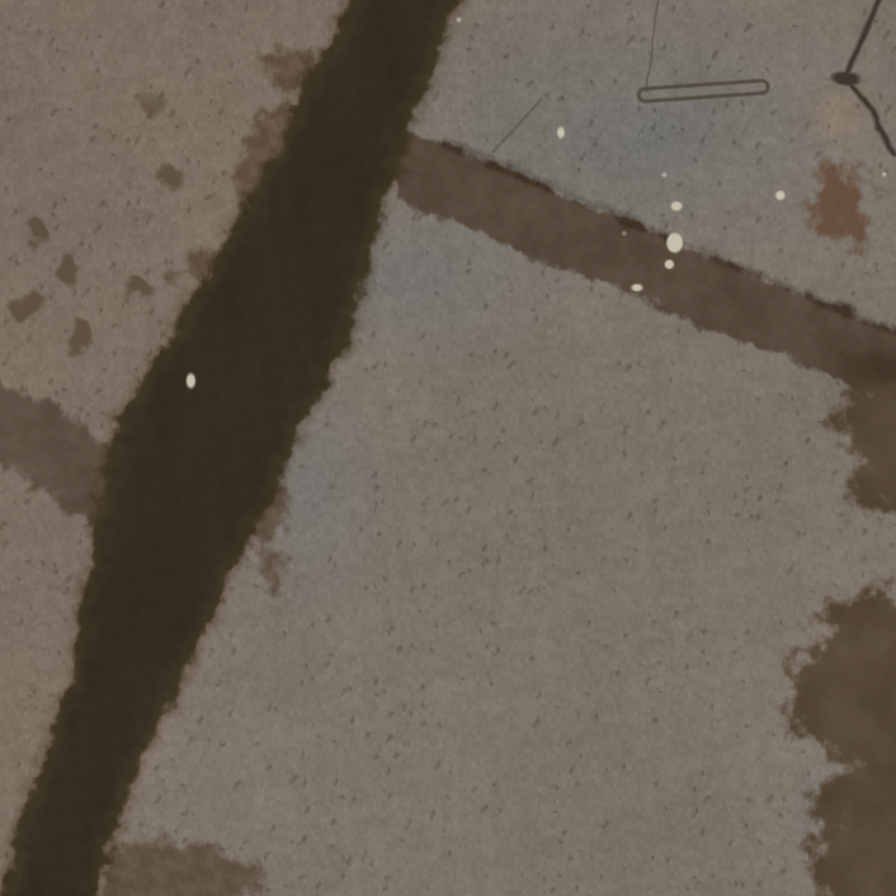
Give the GLSL for this texture, as a three.js fragment shader.

```glsl
// Weathered stone paving split by a dark wet channel, with damp joints, stains and grit.
varying vec2 vUv;

float hash(vec2 p) {
  return fract(sin(dot(p, vec2(127.1, 311.7))) * 4375.85);
}

// Layered, rotated and warped sines, roughly -1 to 1.
float ripple(vec2 p) {
  float sum = 0.0, amp = 0.5;
  for (int i = 0; i < 5; i++) {
    p = mat2(0.8, 0.6, -0.6, 0.8) * p * 1.7 + 1.3;
    sum += amp * sin(p.x + 1.7 * sin(p.y));
    amp *= 0.62;
  }
  return sum;
}

// Cellular noise: x is the distance to the nearest seed, y its random value.
vec2 cells(vec2 p) {
  vec2 base = floor(p), best = vec2(9.0, 0.0);
  for (int j = -1; j <= 1; j++)
    for (int i = -1; i <= 1; i++) {
      vec2 c = base + vec2(float(i), float(j));
      float d = length(c + 0.15 + 0.7 * vec2(hash(c), hash(c + 19.7)) - p);
      if (d < best.x) best = vec2(d, hash(c + 53.1));
    }
  return best;
}

float fill(float d, float soft) {
  return 1.0 - smoothstep(-soft, soft, d);
}

float ellipse(vec2 p, vec2 center, vec2 radius) {
  return (length((p - center) / radius) - 1.0) * min(radius.x, radius.y);
}

float segment(vec2 p, vec2 a, vec2 b) {
  vec2 d = b - a;
  return length(p - a - d * clamp(dot(p - a, d) / dot(d, d), 0.0, 1.0));
}

float glow(vec2 p, vec2 center, vec2 radius) {
  vec2 q = (p - center) / radius;
  return exp(-dot(q, q));
}

// Horizontal position of the channel banks at a given height.
float leftBank(float y) {
  return 0.315 * clamp(y, 0.0, 0.27) + 0.149 * clamp(y - 0.27, 0.0, 0.235)
       + 0.597 * clamp(y - 0.505, 0.0, 0.261) + 0.487 * max(y - 0.766, 0.0);
}

float rightBank(float y) {
  return 0.11 + 0.222 * clamp(y, 0.0, 0.09) + 0.479 * clamp(y - 0.09, 0.0, 0.545)
       + 0.293 * clamp(y - 0.635, 0.0, 0.222) + 0.406 * max(y - 0.857, 0.0);
}

void main() {
  vec2 p = vUv;
  float broad = ripple(p * 5.0), rough = ripple(p * 24.0), fine = ripple(p * 85.0);
  float wobble = 0.006 * rough + 0.003 * fine;
  float left = leftBank(p.y) - p.x, right = p.x - rightBank(p.y);

  // Stone: warm on the left, bluish near the channel and upper right
  vec3 color = mix(vec3(0.485, 0.43, 0.38), vec3(0.485, 0.45, 0.405), smoothstep(-0.05, 0.05, right));
  float cool = glow(p, vec2(0.35, 0.45), vec2(0.06, 0.1)) + glow(p, vec2(0.46, 0.69), vec2(0.12, 0.07))
             + glow(p, vec2(0.72, 0.85), vec2(0.22, 0.12)) + 0.6 * glow(p, vec2(0.93, 0.1), vec2(0.05));
  color = mix(color, vec3(0.445, 0.445, 0.435), min(cool, 1.0) * 0.75);
  color += vec3(0.012, 0.009, 0.007) * broad + 0.009 * rough + 0.012 * fine;

  // Mineral grain and small dark pits
  vec2 grain = cells(p * vec2(190.0, 150.0));
  color += (grain.y - 0.5) * 0.045 * fill(grain.x - 0.45, 0.3);
  vec2 pit = cells(p * vec2(75.0, 60.0) + 0.25 * fine);
  color -= 0.07 * step(0.8, pit.y) * fill(pit.x - 0.18, 0.15);

  // Brown flakes on the left slab
  vec2 flake = cells(p * vec2(17.0, 14.0) + 0.2 * rough);
  float slab = smoothstep(0.54, 0.58, p.y) * fill(p.y - 0.89, 0.03) * smoothstep(0.02, 0.05, left);
  color = mix(color, vec3(0.34, 0.28, 0.23), 0.75 * slab * step(0.62, flake.y) * fill(flake.x - 0.24, 0.07));

  // Damp joints crossing the channel
  float joint = max(abs(p.y - 0.803 + 0.41 * (p.x - 0.48)) - 0.041, 0.44 - p.x);
  float leftJoint = max(abs(p.y - 0.53 + 0.6 * p.x) - 0.05, p.x - 0.16);
  vec3 damp = vec3(0.335, 0.285, 0.235) + 0.018 * rough + 0.012 * fine;
  color = mix(color, damp, fill(joint + wobble, 0.004));
  color = mix(color, damp + 0.01, 0.9 * fill(leftJoint + wobble * 1.5, 0.006));
  float shade = segment(p, vec2(0.5, 0.84), vec2(1.0, 0.629));
  color -= 0.07 * fill(shade - 0.005 + wobble * 0.7, 0.004);
  color -= 0.09 * glow(p, vec2(1.0, 0.585), vec2(0.06, 0.03));

  // Ragged stains on the slabs and along the banks
  float stain = min(ellipse(p, vec2(1.0, 0.51), vec2(0.06, 0.075)), ellipse(p, vec2(0.98, 0.23), vec2(0.09, 0.1)));
  stain = min(stain, ellipse(p, vec2(0.99, 0.06), vec2(0.075, 0.12)));
  color = mix(color, vec3(0.32, 0.26, 0.195) + 0.025 * rough, 0.9 * fill(stain + wobble * 3.0, 0.012));
  float bankStain = min(ellipse(p, vec2(0.32, 0.925), vec2(0.035, 0.025)), ellipse(p, vec2(0.305, 0.82), vec2(0.04, 0.06)));
  bankStain = min(bankStain, ellipse(p, vec2(0.225, 0.71), vec2(0.025, 0.018)));
  bankStain = min(bankStain, ellipse(p, vec2(0.19, 0.02), vec2(0.085, 0.045)));
  bankStain = min(bankStain, ellipse(p, vec2(0.3, 0.41), vec2(0.018, 0.045)));
  color = mix(color, vec3(0.35, 0.29, 0.23) + 0.03 * fine, 0.8 * fill(bankStain + wobble * 2.0, 0.01));
  color = mix(color, vec3(0.38, 0.27, 0.2), 0.75 * fill(ellipse(p, vec2(0.945, 0.77), vec2(0.028, 0.045)) + wobble * 3.0, 0.014));
  color += vec3(0.05, 0.02, 0.0) * glow(p, vec2(0.935, 0.87), vec2(0.03));

  // Hairline cracks and a short groove
  vec2 q = p + 0.003 * rough, node = vec2(0.945, 0.913);
  float crack = min(segment(q, node, vec2(0.98, 1.0)), segment(q, node, vec2(1.0, 0.83)));
  color = mix(color, vec3(0.2, 0.17, 0.14), 0.85 * fill(min(crack - 0.003, ellipse(q, node, vec2(0.016, 0.009))), 0.003));
  float hair = min(segment(q, vec2(0.735, 1.0), vec2(0.723, 0.9)), segment(q, vec2(0.605, 0.89), vec2(0.55, 0.83)));
  color -= 0.11 * fill(hair - 0.001, 0.002);
  float groove = segment(p, vec2(0.72, 0.894), vec2(0.85, 0.903));
  color = mix(color, vec3(0.29, 0.25, 0.2), 0.8 * fill(abs(groove - 0.007) - 0.002, 0.002));

  // Dark channel with a brown fringe
  float channel = max(left, right) * 0.88 + wobble;
  color = mix(color, color * vec3(0.76, 0.72, 0.66), 0.7 * fill(channel - 0.006, 0.009));
  vec3 water = vec3(0.205, 0.175, 0.13) + 0.008 * ripple(p * vec2(30.0, 8.0)) + 0.006 * fine;
  water += vec3(0.035, 0.03, 0.01) * smoothstep(-0.025, 0.0, channel);
  color = mix(color, water, fill(channel, 0.004));

  // Pale pebbles, with sparse grit on the upper right
  float pebble = min(ellipse(p, vec2(0.753, 0.729), vec2(0.009, 0.011)), ellipse(p, vec2(0.213, 0.575), vec2(0.005, 0.008)));
  pebble = min(pebble, ellipse(p, vec2(0.755, 0.77), vec2(0.006, 0.005)));
  pebble = min(pebble, ellipse(p, vec2(0.747, 0.705), vec2(0.005)));
  pebble = min(pebble, ellipse(p, vec2(0.711, 0.679), vec2(0.006, 0.004)));
  pebble = min(pebble, ellipse(p, vec2(0.626, 0.852), vec2(0.004, 0.006)));
  pebble = min(pebble, ellipse(p, vec2(0.871, 0.782), vec2(0.005)));
  color = mix(color, vec3(0.78, 0.75, 0.68), fill(pebble, 0.002));
  vec2 grit = cells(p * 28.0);
  color += 0.2 * step(0.93, grit.y) * step(0.65, p.y) * step(0.5, p.x) * fill(grit.x - 0.07, 0.05);

  gl_FragColor = vec4(color, 1.0);
}
```
